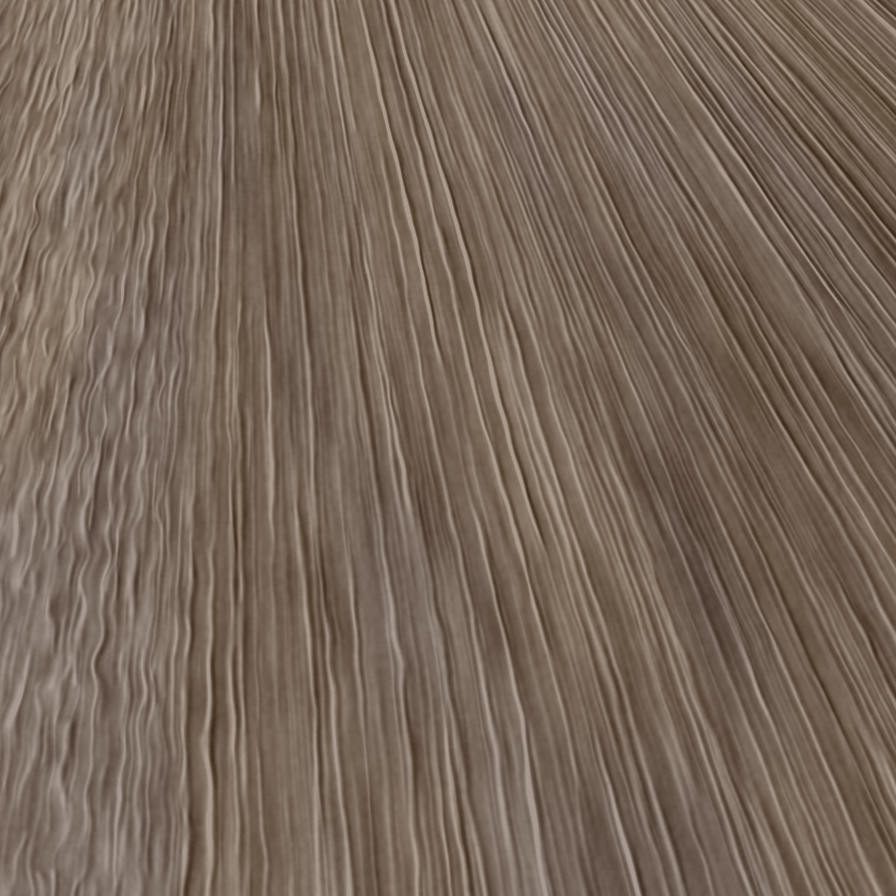
Reproduce this texture procedurally as a Shadertoy shader.

```glsl
// Brushed oak board seen in perspective: crisp pale grain lines with dark edges
// fan out from a vanishing point above the canvas, over soft streaks of tone.
// The left side breaks up into short wavy flecks.

float hash(vec2 p) {
    return fract(sin(dot(p, vec2(127.1, 311.7))) * 43758.5453);
}

float noise(vec2 p) {
    vec2 i = floor(p), f = fract(p);
    f = f * f * (3.0 - 2.0 * f);
    return mix(mix(hash(i), hash(i + vec2(1, 0)), f.x),
               mix(hash(i + vec2(0, 1)), hash(i + vec2(1, 1)), f.x), f.y);
}

// Pale lines, one per cell across the board, each with a shadow on its right.
float grainLines(vec2 board, float count, float width, float fleck, float seed) {
    float across = board.x * count;
    float cell = floor(across);
    float sum = 0.0;
    for (float k = -1.0; k <= 1.0; k++) {
        float id = cell + k;
        float row = id * 7.0 + seed;
        float wander = 0.3 * (noise(vec2(board.y * 4.0, row)) - 0.5)
                     + (0.08 + 0.35 * fleck) * (noise(vec2(board.y * 27.0, row + 2.0)) - 0.5);
        float d = across - id - 0.15 - 0.7 * hash(vec2(id, seed)) - wander;

        // Lines run long on the right and break into flecks on the left
        float run = mix(noise(vec2(board.y * 3.0, row + 3.0)),
                        noise(vec2(board.y * 21.0, row + 4.0)), 0.15 + 0.7 * fleck);
        float strength = smoothstep(0.28, 0.55, run) * (0.35 + 0.75 * hash(vec2(id, seed + 5.0)));
        float w = width * (0.7 + 0.6 * noise(vec2(board.y * 17.0, row + 5.0)));
        float light = d / w;
        float shade = (d - 1.9 * w) / (1.2 * w);
        sum += strength * (exp(-light * light) - 0.55 * exp(-shade * shade));
    }
    return sum;
}

void mainImage(out vec4 fragColor, in vec2 fragCoord) {
    vec2 p = fragCoord / iResolution.xy;

    // Board coordinates: x across the grain, y along it
    float spread = 1.65 / (1.65 - p.y);
    vec2 board = vec2((p.x - 0.26) * spread, p.y + 0.5 * p.y * p.y);
    float fleck = smoothstep(0.32, 0.06, p.x);
    board.x += 0.012 * (noise(board * vec2(4.0, 3.0) + 9.0) - 0.5);
    board.x += (0.003 + 0.006 * fleck) * (noise(board * vec2(28.0, 24.0) + 31.0) - 0.5);
    float nearness = 1.0 - 0.4 * p.y;

    // Broad light from pale left to dark right
    float tone = 0.52 + 0.13 * (1.0 - smoothstep(0.0, 0.4, p.x))
               - 0.15 * smoothstep(0.55, 1.0, p.x);
    tone += 0.10 * (noise(p * vec2(4.0, 3.0) + 3.0) - 0.5);

    // Streaks of several widths
    tone += 0.24 * (noise(board * vec2(17.0, 2.2) + 11.0) - 0.5);
    tone += 0.36 * (noise(board * vec2(50.0, 5.5) + 23.0) - 0.5);
    tone += 0.36 * nearness * (noise(board * vec2(115.0, 12.0) + 47.0) - 0.5);

    // Short dashes on the left
    tone += 0.50 * fleck * (noise(board * vec2(85.0, 24.0) + 83.0) - 0.5);

    // Grain lines, kept from getting thinner than a soft edge
    float soft = 0.0021 * spread;
    tone += 0.78 * (1.0 - 0.4 * fleck) * grainLines(board, 26.0, max(0.09, 26.0 * soft), fleck, 1.0);
    tone += 0.50 * grainLines(board, 46.0, max(0.14, 46.0 * soft), fleck, 40.0);
    tone += 0.32 * nearness * grainLines(board, 85.0, max(0.20, 85.0 * soft), fleck, 90.0);

    // Fine pores
    tone += 0.12 * (noise(p * vec2(190.0, 120.0)) - 0.5);
    tone += 0.06 * (noise(p * 300.0 + 70.0) - 0.5);

    // Brown ramp, with tan and mauve drifts
    vec3 darkBrown = vec3(0.31, 0.24, 0.18);
    vec3 paleTaupe = vec3(0.59, 0.53, 0.48);
    vec3 color = mix(darkBrown, paleTaupe, clamp(tone, -0.25, 1.25));
    float warmth = noise(board * vec2(9.0, 2.5) + 60.0) - 0.55 + 0.3 * (p.y - 0.5);
    color += warmth * vec3(0.010, 0.002, -0.030);

    fragColor = vec4(color, 1.0);
}
```
